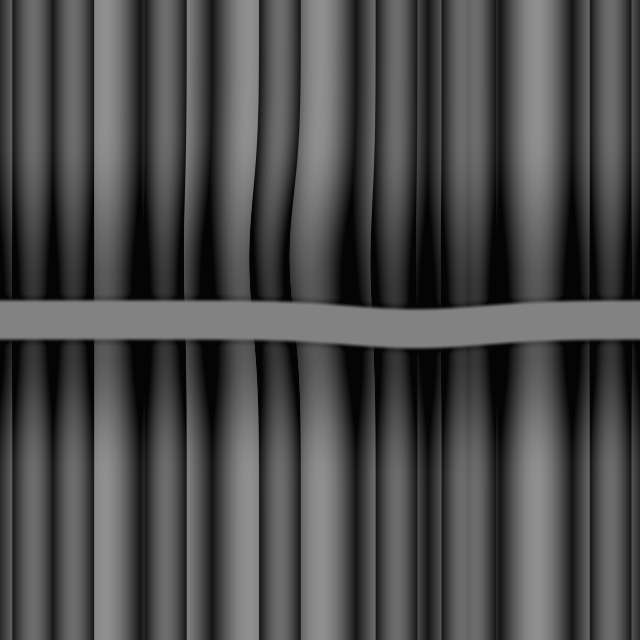
Give the GLSL for this background, as a WebGL 1 fragment shader.

```glsl
precision highp float;
// Grey hanging curtain folds gathered by a soft horizontal tie band.

uniform vec2 u_resolution;

const float TAU = 6.2831853;
const float SLIM_HALF = 0.0326;

// Rounded brightness of a fold: t is 0 on the ridge and 1 in the crease.
float foldShade(float t, float ridge) {
  return mix(0.075, ridge, cos(0.25 * TAU * clamp(t, 0.0, 1.0)));
}

// Ridge position of slim fold i: even spacing with an irregular sway.
float slimCenter(float i) {
  float a = TAU * i / 7.0;
  return 0.151 * i - 0.0017
       + 0.0336 * sin(a + 2.44)
       + 0.0368 * sin(2.0 * a + 2.0)
       + 0.0169 * sin(3.0 * a - 3.05);
}

// Wide folds at a regular pitch, overlapped by seven slim folds.
float curtain(float x, float pixel) {
  float wide = abs(fract((x - 0.163) / 0.1125 + 0.5) - 0.5) * 2.0;
  float shade = foldShade(wide, 0.56);

  for (int i = 0; i < 7; i++) {
    float twin = i == 5 ? 0.0098 : 0.0; // one slim fold has a double ridge
    float offset = abs(x - slimCenter(float(i)) - twin);
    float slim = foldShade(abs(offset - twin) / SLIM_HALF, 0.425);
    float edge = SLIM_HALF + twin;
    float cover = 1.0 - smoothstep(edge - pixel, edge + pixel, offset);
    shade = mix(shade, slim, cover);
  }
  return shade;
}

void main() {
  vec2 uv = gl_FragCoord.xy / u_resolution;
  float pixel = 0.7 / u_resolution.x;

  // The cloth is pulled sideways just above the band.
  vec2 pull = (uv - vec2(0.45, 0.596)) / vec2(0.14, 0.143);
  float shade = curtain(uv.x + 0.018 * exp(-dot(pull, pull)), pixel);

  // The band sags a little right of the middle.
  float sag = (uv.x - 0.65) / 0.15;
  float fromBand = uv.y - 0.5 + 0.0137 * exp(-sag * sag);
  float gap = abs(fromBand) - 0.030;

  // Broad shadow around the band, then a thin contact shadow.
  float reach = fromBand > 0.0 ? 0.27 : 0.22;
  shade -= 0.22 * (1.0 - smoothstep(0.0, reach, gap));
  shade -= 0.08 * (1.0 - smoothstep(0.0, 0.013, gap));
  shade = max(shade, 0.015);

  float band = 1.0 - smoothstep(-0.004, 0.005, gap);
  gl_FragColor = vec4(vec3(mix(shade, 0.51, band)), 1.0);
}
```
